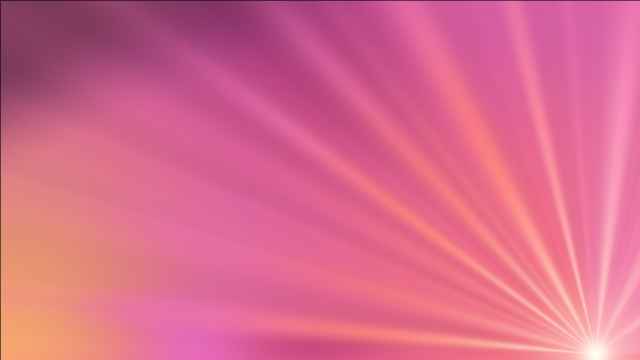
A Shadertoy shader for this background:

```glsl
float hash(float n) {
    n = fract(n * 0.1031);
    n *= n + 33.33;
    return fract(n * (n + n));
}

float noise(float x) {
    float i = floor(x), f = fract(x);
    return mix(hash(i), hash(i + 1.0), f * f * (3.0 - 2.0 * f));
}

// Soft elliptical spot
float spot(vec2 p, vec2 center, vec2 size) {
    vec2 d = (p - center) / size;
    return exp(-dot(d, d));
}

vec3 backdrop(vec2 p) {
    vec3 col = mix(vec3(0.87, 0.37, 0.57), vec3(0.83, 0.36, 0.66), smoothstep(0.45, 1.0, p.y));
    col = mix(col, vec3(0.86, 0.39, 0.66), 0.8 * spot(p, vec2(0.62, 0.36), vec2(0.32, 0.25)));
    col = mix(col, vec3(0.72, 0.25, 0.48), 0.85 * spot(p, vec2(0.92, 0.78), vec2(0.34, 0.30)));
    col = mix(col, vec3(0.52, 0.17, 0.41), 0.9 * spot(p, vec2(0.60, 1.02), vec2(0.36, 0.22)));

    // Warm left side below a dark corner
    col = mix(col, vec3(0.84, 0.49, 0.50), 0.95 * spot(p, vec2(0.0, 0.42), vec2(0.42, 0.32)));
    col = mix(col, vec3(0.97, 0.66, 0.43), spot(p, vec2(0.0, 0.10), vec2(0.42, 0.30)));
    float corner = smoothstep(-0.18, 0.16, p.y - 0.67 - 0.48 * p.x);
    col = mix(col, vec3(0.47, 0.22, 0.34), 0.95 * corner * exp(-1.2 * p.x * p.x));

    // Violet and crimson patches along the bottom
    col = mix(col, vec3(0.92, 0.42, 0.80), 0.85 * spot(p, vec2(0.56, 0.04), vec2(0.16, 0.13)));
    col = mix(col, vec3(0.73, 0.20, 0.48), 0.8 * spot(p, vec2(0.90, 0.04), vec2(0.22, 0.06)));
    return col;
}

// Blends the light beams over col; angle is in degrees, clockwise from left
vec3 addBeams(vec3 col, float angle, float r) {
    // Angle, half width, strength
    vec3 beams[12] = vec3[12](
        vec3(5.4, 2.3, 0.85), vec3(16.5, 3.2, 0.45), vec3(23.0, 1.8, 0.15),
        vec3(29.8, 2.2, 0.25), vec3(36.4, 1.9, 0.80), vec3(47.2, 2.4, 0.65),
        vec3(53.0, 2.4, 0.25), vec3(61.8, 3.3, 0.85), vec3(76.6, 1.7, 0.80),
        vec3(96.0, 3.2, 0.75), vec3(117.0, 4.5, 0.50), vec3(143.0, 4.5, 0.50));
    for (int i = 0; i < 12; i++) {
        vec3 beam = beams[i];
        float upright = smoothstep(60.0, 92.0, beam.x);
        float steep = smoothstep(18.0, 34.0, beam.x);
        vec3 warm = mix(vec3(1.0, 0.49, 0.45), vec3(1.0, 0.60, 0.75), upright);
        vec3 tint = mix(warm, vec3(0.92, 0.44, 0.68), smoothstep(0.55, 1.2, r));
        tint = mix(tint, vec3(1.0, 0.86, 0.78), exp(-r * r / 0.16));
        float x = (angle - beam.x) / beam.y;
        float fade = 1.0 - 0.78 * smoothstep(mix(1.15, 0.9, steep), 1.55, r);
        col = mix(col, tint, beam.z * fade * exp(-x * x));
    }
    return col;
}

void mainImage(out vec4 fragColor, in vec2 fragCoord) {
    vec2 p = fragCoord / iResolution.y;
    float aspect = iResolution.x / iResolution.y;
    vec2 d = p - vec2(0.931 * aspect, 0.016);
    float r = length(d);
    float angle = degrees(atan(d.y, -d.x));

    vec3 col = backdrop(vec2(p.x * 1.7778 / aspect, p.y));

    // Coral haze, pinker towards the right
    float upright = smoothstep(65.0, 95.0, angle);
    vec3 haze = mix(vec3(0.95, 0.44, 0.48), vec3(0.96, 0.51, 0.68), upright);
    col = mix(col, haze, 0.9 * exp(-r * r / mix(0.40, 0.60, upright)));

    // Fine streaks, then the main beams
    float streaks = 0.65 * noise(angle * 0.35 + 40.0) + 0.35 * noise(angle * 0.9 + 90.0);
    col *= 1.0 + 0.08 * (streaks - 0.5) * smoothstep(0.05, 0.3, r);
    col = addBeams(col, angle, r);

    // Light source
    col = mix(col, vec3(1.0, 0.80, 0.76), 0.75 * exp(-r * r / 0.026));
    col = mix(col, vec3(1.0, 0.99, 0.95), exp(-r * r / 0.0018));

    // Thin dark line on the left and top edges
    float edge = min(p.x, 1.0 - p.y);
    col *= smoothstep(-0.0005, 0.0035, edge);
    fragColor = vec4(clamp(col, 0.0, 1.0), 1.0);
}
```
